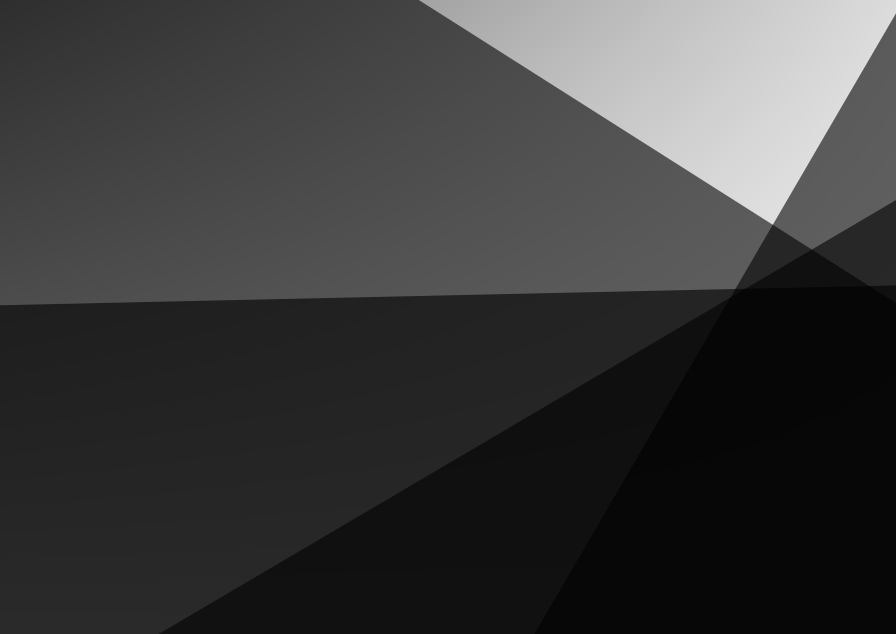
This background is drawn by a WebGL 2 fragment shader. Its source:

```glsl
#version 300 es
precision highp float;

uniform vec2 u_resolution;
out vec4 outColor;

// Edge end points in canvas fractions; the shade lies right of start -> end
const vec4 RIDGE_EDGE   = vec4(0.4674, 1.0000, 1.0000, 0.5221);
const vec4 STEEP_EDGE   = vec4(0.5964, 0.0000, 1.0000, 0.9790);
const vec4 SLOPE_EDGE   = vec4(0.1771, 0.0000, 1.0000, 0.6845);
const vec4 HORIZON_EDGE = vec4(0.0000, 0.5185, 1.0000, 0.5498);

// Light kept by each overlapping sheet
const float SHEET_TINT = 0.41;
const float HORIZON_TINT = 0.39;

// Backdrop brightness: top left value, growth rightward, downward and joint
const float CORNER_LIGHT = 0.44;
const float RIGHT_GAIN = 0.42;
const float DOWN_GAIN = 0.60;
const float JOINT_GAIN = -0.45;

// Soft gradient behind all sheets
float backdrop(vec2 uv) {
    float right = uv.x;
    float down = 1.0 - uv.y;
    return CORNER_LIGHT + RIGHT_GAIN * right + DOWN_GAIN * down
         + JOINT_GAIN * right * down;
}

// Antialiased coverage of the half plane right of an edge
float halfPlane(vec2 uv, vec4 edge) {
    vec2 along = normalize((edge.zw - edge.xy) * u_resolution);
    vec2 offset = (uv - edge.xy) * u_resolution;
    float dist = dot(offset, vec2(along.y, -along.x));
    return clamp(dist + 0.5, 0.0, 1.0);
}

// Multiplier of one translucent dark sheet
float sheet(vec2 uv, vec4 edge, float tint) {
    return mix(1.0, tint, halfPlane(uv, edge));
}

void main() {
    vec2 uv = gl_FragCoord.xy / u_resolution;
    float light = backdrop(uv);

    // Overlapping sheets darken one another
    light *= sheet(uv, RIDGE_EDGE, SHEET_TINT);
    light *= sheet(uv, STEEP_EDGE, SHEET_TINT);
    light *= sheet(uv, SLOPE_EDGE, SHEET_TINT);
    light *= sheet(uv, HORIZON_EDGE, HORIZON_TINT);

    outColor = vec4(vec3(light), 1.0);
}
```
